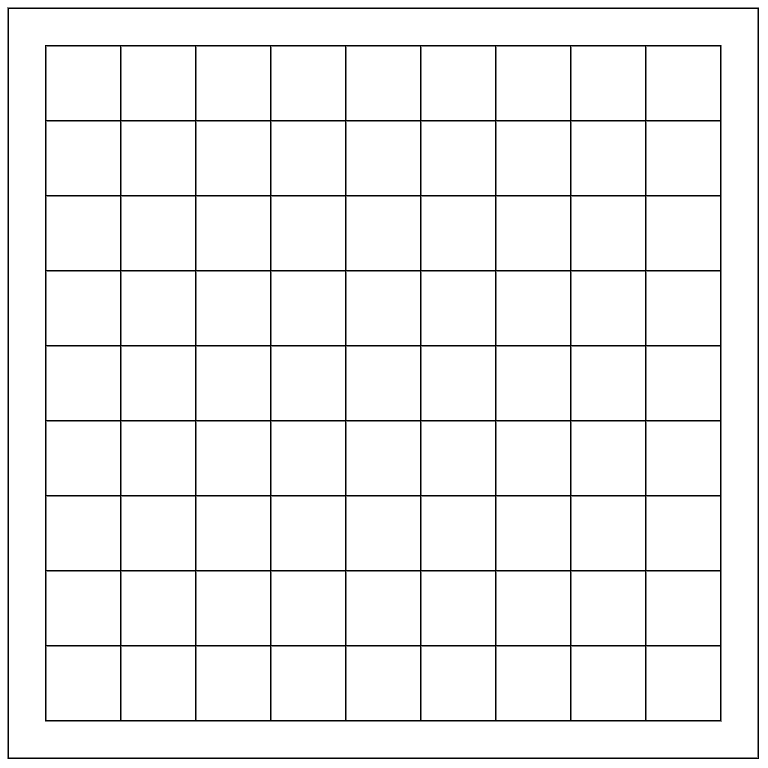
Reproduce this pattern procedurally as a Shadertoy shader.

```glsl
// Lengths are fractions of the canvas height
const float CELLS = 9.0;
const float PITCH = 50.0 / 512.0;
const float MARGIN = 0.5 * PITCH;
const float LINE_WIDTH = 1.0 / 512.0;
const vec2 CENTER_SHIFT = vec2(-0.5, 0.5) / 512.0;
const vec3 PAPER = vec3(1.0);
const vec3 INK = vec3(0.0);

// Chebyshev radius, whose level sets are squares
float squareRadius(vec2 p) {
    return max(abs(p.x), abs(p.y));
}

// Signed distance to the ruled lines, clipped to the square grid
float gridDistance(vec2 p) {
    float halfGrid = 0.5 * CELLS * PITCH;
    vec2 cell = fract((p + halfGrid) / PITCH + 0.5) - 0.5;
    float lines = min(abs(cell.x), abs(cell.y)) * PITCH - 0.5 * LINE_WIDTH;
    float outside = squareRadius(p) - halfGrid - 0.5 * LINE_WIDTH;
    return max(lines, outside);
}

// Signed distance to the outer square border
float frameDistance(vec2 p) {
    float halfFrame = 0.5 * CELLS * PITCH + MARGIN;
    return abs(squareRadius(p) - halfFrame) - 0.5 * LINE_WIDTH;
}

void mainImage(out vec4 fragColor, in vec2 fragCoord) {
    float pixel = 1.0 / iResolution.y;
    vec2 p = (fragCoord - 0.5 * iResolution.xy) * pixel - CENTER_SHIFT;

    // Pixel coverage of the strokes
    float d = min(gridDistance(p), frameDistance(p));
    float coverage = clamp(0.5 - d / pixel, 0.0, 1.0);

    fragColor = vec4(mix(PAPER, INK, coverage), 1.0);
}
```
